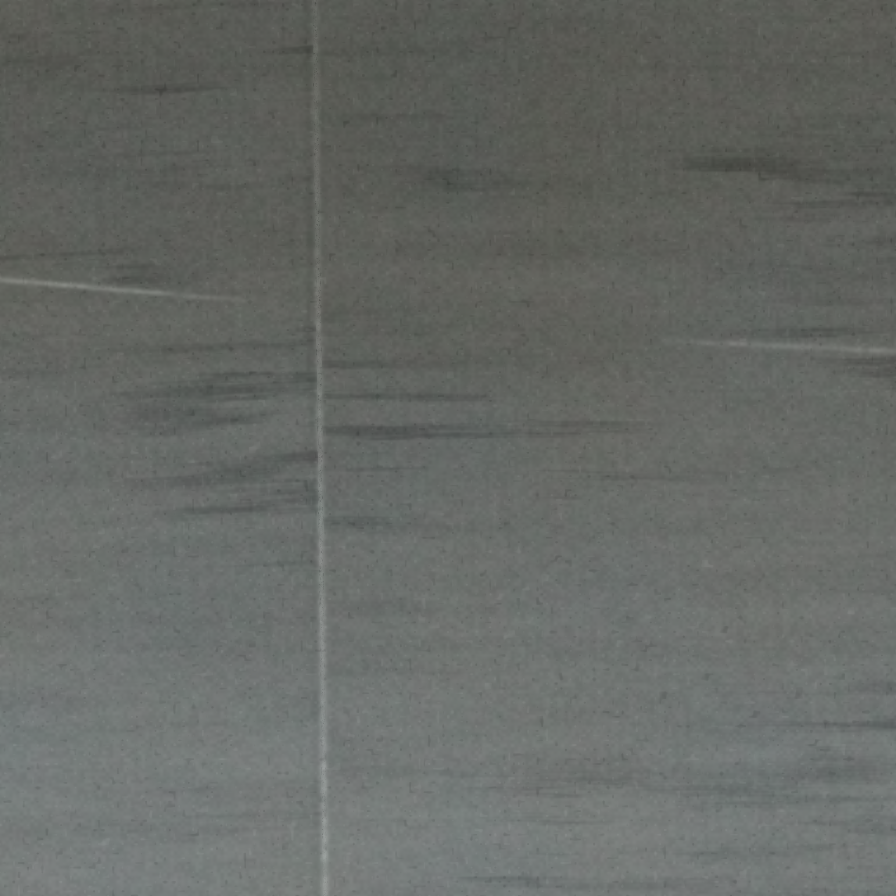
This texture is drawn by a Shadertoy shader. Its source:

```glsl
float hash(vec2 p) {
    return fract(sin(dot(p, vec2(127.1, 311.7))) * 43758.5453);
}

float noise(vec2 p) {
    vec2 cell = floor(p), f = fract(p);
    f = f * f * (3.0 - 2.0 * f);
    return mix(mix(hash(cell), hash(cell + vec2(1, 0)), f.x),
               mix(hash(cell + vec2(0, 1)), hash(cell + vec2(1, 1)), f.x), f.y);
}

float fbm(vec2 p) {
    float sum = 0.0, amp = 0.5;
    for (int i = 0; i < 4; i++) {
        sum += amp * noise(p);
        p = p * 2.03 + 17.3;
        amp *= 0.5;
    }
    return sum / 0.9375;
}

// Soft light line around a signed distance
float joint(float d, float width) {
    return exp(-d * d / (width * width));
}

void mainImage(out vec4 fragColor, in vec2 fragCoord) {
    vec2 uv = fragCoord / iResolution.xy;
    float seam = uv.x - (0.363 - 0.0115 * uv.y);
    float rightTile = smoothstep(-0.003, 0.003, seam);

    // Daylight falling off towards the top
    float light = 1.0 - smoothstep(-0.12, 1.0, uv.y + 0.05 * (rightTile - 0.5));
    light += 0.16 * (fbm(uv * vec2(2.5, 4.0) + 3.0) - 0.5);
    vec3 color = mix(vec3(0.352, 0.358, 0.336), vec3(0.478, 0.500, 0.497), light);

    // Horizontal stone veins, gathered in patches and offset per tile
    vec2 veinUv = vec2(uv.x, uv.y - 0.05 * uv.x * (1.0 - rightTile)) + rightTile * 5.37;
    float patches = smoothstep(0.4, 0.7, fbm(veinUv * vec2(3.0, 7.0)));
    float veins = fbm(veinUv * vec2(5.0, 55.0));
    color -= vec3(0.060, 0.061, 0.058) * smoothstep(0.52, 0.8, veins) * (0.25 + patches);
    color += 0.045 * (fbm(veinUv * vec2(3.0, 32.0) + 40.0) - 0.5);

    // Fine grain with sparse dark and pale specks
    float grain = noise(uv * 250.0) + 0.6 * noise(uv * 120.0 + 9.0) - 0.8;
    float speck = noise(uv * 190.0 + 31.0);
    color += 0.034 * grain;
    color -= 0.045 * smoothstep(0.8, 1.0, speck);
    color += 0.030 * smoothstep(0.18, 0.0, speck);

    // Faint colour mottling
    float tint = fbm(uv * 45.0 + 70.0) - 0.5;
    float warmth = fbm(uv * 6.0 + 11.0) - 0.5;
    color += vec3(0.018, -0.012, 0.004) * tint + vec3(0.014, 0.0, -0.016) * warmth;

    // Tile joints, worn unevenly along their length
    float wear = 0.65 + 0.7 * noise(uv * 110.0 + 5.0);
    float upright = joint(seam, 0.0042) * mix(0.095, 0.055, smoothstep(0.3, 0.9, uv.y));
    float leftJoint = joint(uv.y - 0.688 + 0.085 * uv.x, 0.0034)
                    * (1.0 - smoothstep(0.12, 0.34, uv.x)) * 0.11;
    float rightJoint = joint(uv.y - 0.655 + 0.047 * uv.x, 0.0038)
                     * smoothstep(0.70, 0.85, uv.x) * 0.065;
    color += wear * (upright + leftJoint + rightJoint);
    color -= 0.018 * joint(seam + 0.009, 0.005);

    fragColor = vec4(color, 1.0);
}
```
